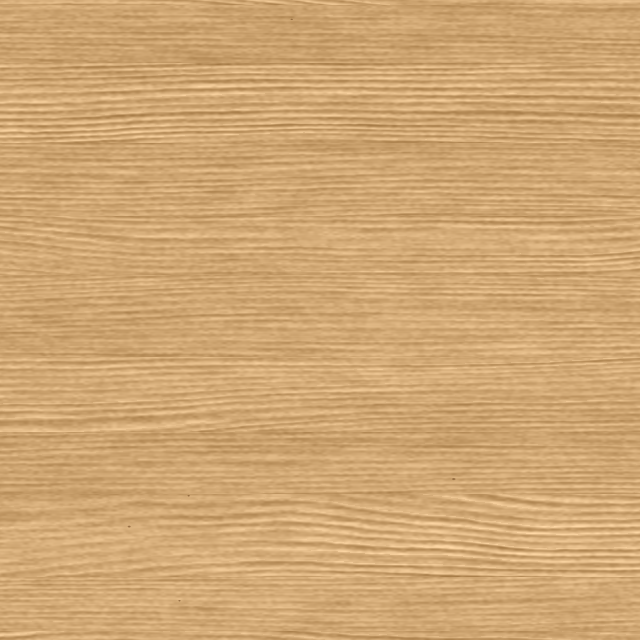
Give the GLSL for this texture, as a WebGL 1 fragment shader.

```glsl
precision highp float;
uniform vec2 u_resolution;

#define PLANKS 9.0
#define FINE_RINGS 118.0
#define BOLD_RINGS 80.0
#define RING_BEND 0.05
#define RING_CONTRAST 3.0
#define FIBRE_CONTRAST 0.75
#define FLECK_CONTRAST 0.65
#define STREAK_CONTRAST 0.3
#define KNOTS 5

const vec3 HONEY = vec3(0.816, 0.656, 0.454);
const vec3 TONE_STEP = vec3(0.054, 0.056, 0.057);
const vec3 KNOT_BROWN = vec3(0.50, 0.34, 0.18);

float hash(vec2 p) {
  vec3 q = fract(p.xyx * vec3(0.1031, 0.1030, 0.0973));
  q += dot(q, q.yzx + 33.33);
  return fract((q.x + q.y) * q.z);
}

// Smooth value noise from -1 to 1
float noise(vec2 p) {
  vec2 cell = floor(p);
  vec2 f = fract(p);
  f = f * f * (3.0 - 2.0 * f);
  float low = mix(hash(cell), hash(cell + vec2(1.0, 0.0)), f.x);
  float high = mix(hash(cell + vec2(0.0, 1.0)), hash(cell + 1.0), f.x);
  return 2.0 * mix(low, high, f.y) - 1.0;
}

// Value along one row of fibres, each row shifted by its own amount
float fibreRow(float x, float row) {
  x += 37.0 * hash(vec2(row, 5.0));
  float f = fract(x);
  f = f * f * (3.0 - 2.0 * f);
  return 2.0 * mix(hash(vec2(floor(x), row)), hash(vec2(floor(x) + 1.0, row)), f) - 1.0;
}

float fibres(vec2 p) {
  float row = floor(p.y);
  return mix(fibreRow(p.x, row), fibreRow(p.x, row + 1.0), smoothstep(0.0, 1.0, p.y - row));
}

// Height of the lower edge of a plank
float plankEdge(float plank) {
  return (plank + 0.3 * (hash(vec2(plank, 71.0)) - 0.5)) / PLANKS;
}

float plankAt(float y) {
  float plank = floor(y * PLANKS);
  plank -= 1.0 - step(plankEdge(plank), y);
  return plank + step(plankEdge(plank + 1.0), y);
}

// Growth rings: a slow rise to dark late wood, then a quick fall
float rings(vec2 p, float plank, float boldness) {
  vec2 offset = vec2(plank * 17.3 + 40.0, plank * 5.7 + 20.0);
  float bend = noise(p * vec2(1.7, 4.0) + offset)
             + 0.05 * noise(p * vec2(8.0, 16.0) + offset);
  float slope = 0.05 * (hash(offset) - 0.5);
  float count = mix(FINE_RINGS, BOLD_RINGS, boldness);
  float height = p.y + RING_BEND * boldness * bend + slope * p.x;
  float phase = height * count + 0.7 * noise(vec2(p.x * 1.2, height * 30.0) + offset)
              + 0.07 * fibres(p * vec2(40.0, 150.0));
  float f = fract(phase);
  float profile = smoothstep(0.0, 0.65, f) * (1.0 - smoothstep(0.65, 1.0, f));
  float strength = 0.95 + 0.55 * fibreRow(p.x * 2.5, floor(phase) + 50.0);
  return (profile - 0.5) * strength;
}

void main() {
  vec2 p = gl_FragCoord.xy / u_resolution;
  float plank = plankAt(p.y);
  vec2 seed = vec2(plank * 31.7 + 60.0, plank * 11.3 + 30.0);
  float odd = mod(plank, 2.0);
  float boldness = mix(0.35 * hash(seed), 0.65 + 0.35 * hash(seed + 3.0), odd);

  // Plank tone, broad streaks and faint cross figure
  float tone = 0.5 * (hash(seed + 9.0) - 0.5) + 0.2 * (odd - 0.5);
  tone += STREAK_CONTRAST * noise(p * vec2(1.4, 34.0) + seed);
  tone += 0.14 * noise(p * vec2(1.8, 10.0) + seed);
  tone += 0.06 * noise(p * vec2(14.0, 6.0) + seed);

  // Rings, fading in and out along the plank
  float fade = 0.9 + 0.3 * noise(p * vec2(1.8, 13.0) + seed);
  tone -= RING_CONTRAST * mix(0.38, 1.0, boldness) * fade * rings(p, plank, boldness);

  // Long fibres and short pores
  tone += FIBRE_CONTRAST * fibres(p * vec2(16.0, 250.0) + seed);
  tone += FLECK_CONTRAST * fibres(p * vec2(130.0, 310.0) + seed);

  // Soft dark joints between planks
  float lower = abs(p.y - plankEdge(plank));
  float upper = abs(p.y - plankEdge(plank + 1.0));
  float joint = 1.0 - smoothstep(0.0, 0.005, min(lower, upper));
  tone -= joint * (0.4 + 0.3 * noise(vec2(p.x * 5.0, plank)));

  vec3 color = HONEY + TONE_STEP * tone;

  // Sparse pin knots
  for (int i = 0; i < KNOTS; i++) {
    float k = float(i) + 1.0;
    vec2 center = vec2(hash(vec2(k, 12.0)), hash(vec2(k, 47.0)));
    float size = mix(0.002, 0.005, hash(vec2(k, 83.0)));
    float reach = length((p - center) * vec2(0.8, 1.2)) / size;
    color = mix(color, KNOT_BROWN, 0.7 * (1.0 - smoothstep(0.2, 1.0, reach)));
  }

  gl_FragColor = vec4(clamp(color, 0.0, 1.0), 1.0);
}
```
